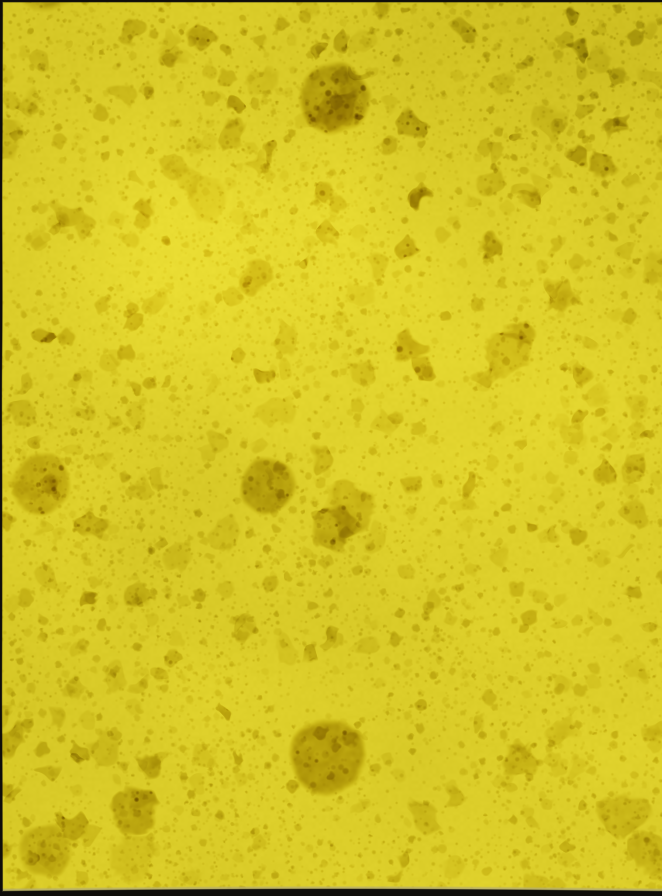
Give the GLSL for this texture, as a Shadertoy shader.

```glsl
// Backlit yellow film strewn with soft brown spots, specks and dust, with a thin black border.

vec4 hash4(vec2 cell, float seed) {
    vec4 q = fract(vec4(cell.xyx, seed) * vec4(0.1031, 0.1030, 0.0973, 0.1099) + seed * 0.137);
    q += dot(q, q.wzxy + 33.33);
    return fract((q.xxyz + q.yzzw) * q.zywx);
}

float noise(vec2 p) {
    vec2 i = floor(p), f = fract(p);
    f = f * f * (3.0 - 2.0 * f);
    vec2 e = vec2(0.0, 1.0);
    return mix(mix(hash4(i, 3.0).x, hash4(i + e.yx, 3.0).x, f.x),
               mix(hash4(i + e.xy, 3.0).x, hash4(i + e.yy, 3.0).x, f.x), f.y);
}

// Bends the plane so that round spots become irregular lumps
vec2 warp(vec2 p, float scale, float amount) {
    vec2 q = p / scale;
    return p + amount * (vec2(noise(q), noise(q + 41.7)) - 0.5);
}

// Scattered discs, one at most per cell; returns their summed optical depth
float spots(vec2 p, float cell, vec2 radii, float share, vec2 depths, float seed) {
    vec2 home = floor(p / cell);
    float total = 0.0;
    for (int y = -1; y <= 1; y++)
    for (int x = -1; x <= 1; x++) {
        vec2 id = home + vec2(x, y);
        vec4 h = hash4(id, seed);
        vec4 look = hash4(id + 57.0, seed + 2.0);
        vec2 centre = (id + h.xy) * cell;
        float crowding = 0.3 + 1.4 * noise(centre * 8.0 + seed);
        if (h.z > share * crowding) continue;
        float radius = mix(radii.x, radii.y, h.w * h.w);
        float blur = 0.0013 + radius * 0.09;
        float disc = 1.0 - smoothstep(radius - blur, radius + blur, length(p - centre));
        total += disc * mix(depths.x, depths.y, look.x * look.x);
    }
    return total;
}

void mainImage(out vec4 fragColor, in vec2 fragCoord) {
    vec2 uv = fragCoord / iResolution.xy;
    vec2 p = fragCoord / iResolution.y;

    // Uneven light through the film, brightest left of the upper middle
    vec2 glowA = (p - vec2(0.29, 0.74)) / vec2(0.26, 0.14);
    vec2 glowB = (p - vec2(0.52, 0.57)) / vec2(0.36, 0.13);
    float light = 0.38 + 0.42 * exp(-dot(glowA, glowA)) + 0.32 * exp(-dot(glowB, glowB));
    light += 0.35 * (noise(p * 4.5 + 9.0) - 0.5) + 0.22 * (noise(p * 13.0) - 0.5);
    light -= 0.40 * smoothstep(0.35, 0.8, uv.x) * smoothstep(0.75, 1.0, uv.y);
    light = clamp(light, 0.0, 1.0);
    vec3 film = mix(vec3(0.81, 0.75, 0.13), vec3(0.92, 0.87, 0.20), light);

    // Large round discs and lumpy medium blots, partly in clusters
    vec2 lumpy = warp(warp(p, 0.018, 0.016), 0.007, 0.006);
    float body = spots(warp(p, 0.02, 0.006), 0.19, vec2(0.028, 0.047), 0.24, vec2(0.13, 0.31), 11.0);
    body += spots(lumpy, 0.075, vec2(0.010, 0.026), 0.38, vec2(0.06, 0.22), 23.0);
    body += spots(lumpy + 0.31, 0.042, vec2(0.007, 0.015), 0.36, vec2(0.05, 0.22), 29.0);
    body *= 0.62 + 0.38 * noise(p * 70.0) + 0.34 * noise(p * 170.0);

    // Small spots, specks and dust over the whole film
    vec2 rough = warp(p, 0.006, 0.005);
    float depth = body;
    depth += spots(rough, 0.030, vec2(0.004, 0.010), 0.42, vec2(0.04, 0.17), 37.0);
    depth += spots(warp(p, 0.003, 0.002), 0.014, vec2(0.0016, 0.0046), 0.52, vec2(0.04, 0.17), 41.0);
    depth += spots(p, 0.0075, vec2(0.0010, 0.0021), 0.45, vec2(0.04, 0.13), 53.0);

    // Dark clots and grains gathered inside the blots
    float inside = smoothstep(0.05, 0.20, body);
    depth += inside * spots(rough, 0.025, vec2(0.004, 0.010), 0.36, vec2(0.08, 0.40), 67.0);
    depth += inside * spots(p, 0.012, vec2(0.0014, 0.0034), 0.50, vec2(0.12, 0.50), 71.0);

    // Absorption turns golden where the light is strong
    depth *= mix(1.1, 0.72, light);
    vec3 absorption = mix(vec3(1.1, 1.28, 5.5), vec3(0.75, 1.25, 6.5), light);
    vec3 color = film * exp(-depth * absorption);
    color += 0.014 * (noise(p * 260.0) - 0.5);

    // Pale lower rim and black surround
    float bottom = 0.0055 + 0.0025 * sin(uv.x * 3.14);
    float left = 0.0022 + 0.0010 * noise(vec2(2.0, p.y * 9.0));
    float rim = 1.0 - smoothstep(0.001, 0.004, p.y - bottom);
    color = mix(color, vec3(0.72, 0.69, 0.42), 0.9 * rim);
    float edge = min(min(p.x - left, p.y - bottom), 0.9975 - p.y);
    color = mix(vec3(0.06, 0.05, 0.035), color, smoothstep(-0.001, 0.001, edge));

    fragColor = vec4(clamp(color, 0.0, 1.0), 1.0);
}
```
